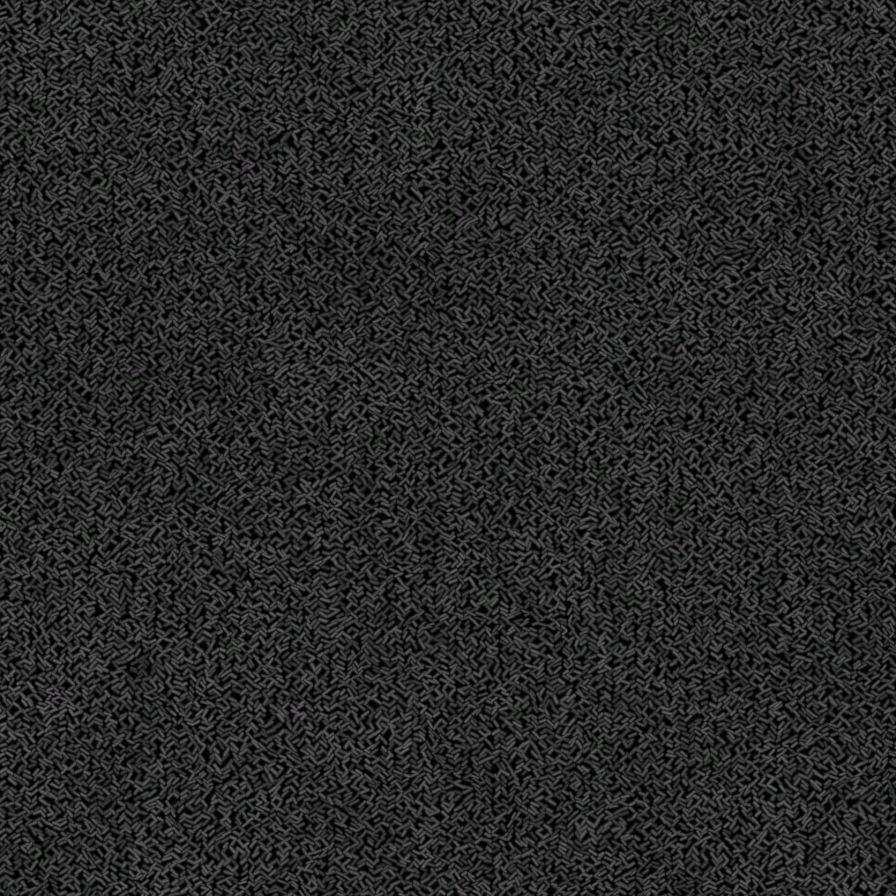
This texture is drawn by a Shadertoy shader. Its source:

```glsl
// Dark fine-knit fabric: short slanted yarn strokes over near-black gaps.
// Each cell of a jittered grid holds one soft capsule; the slant alternates by
// column with random flips, and slow noise shades the cloth unevenly.

const vec2  STITCH_COUNT  = vec2(120.0, 170.0); // columns and rows per canvas height
const float HALF_LENGTH   = 0.0034;             // half of a stroke's core line
const float STROKE_RADIUS = 0.0034;             // core line to faded edge
const float SLANT         = 0.68;               // mean stroke angle, radians
const float SLANT_SPREAD  = 0.65;
const float FLIP_CHANCE   = 0.27;
const float JITTER        = 0.62;
const float GRAIN_COUNT   = 400.0;
const float GRAIN_AMOUNT  = 0.035;
const float PATCH_AMOUNT  = 0.16;
const float RIB_AMOUNT    = 0.10;

const vec3 GAP_COLOR   = vec3(0.015, 0.015, 0.015);
const vec3 DIM_YARN    = vec3(0.195, 0.195, 0.195);
const vec3 BRIGHT_YARN = vec3(0.350, 0.343, 0.350);
const vec3 GREEN_TINT  = vec3(-0.007, 0.010, -0.007);

float hash(vec2 p) {
    vec3 q = fract(vec3(p.xyx) * 0.1031);
    q += dot(q, q.yzx + 33.33);
    return fract((q.x + q.y) * q.z);
}

float valueNoise(vec2 p) {
    vec2 cell = floor(p);
    vec2 f = fract(p);
    f = f * f * (3.0 - 2.0 * f);
    float low  = mix(hash(cell), hash(cell + vec2(1.0, 0.0)), f.x);
    float high = mix(hash(cell + vec2(0.0, 1.0)), hash(cell + vec2(1.0, 1.0)), f.x);
    return mix(low, high, f.y);
}

float segmentDistance(vec2 p, vec2 direction, float halfLength) {
    float along = clamp(dot(p, direction), -halfLength, halfLength);
    return length(p - direction * along);
}

// Returns yarn coverage, yarn brightness and tint choice of the top stroke.
vec3 knit(vec2 uv, float radius) {
    vec2 home = floor(uv * STITCH_COUNT);
    vec3 top = vec3(0.0);
    float topLight = 0.0;
    for (int j = -1; j <= 1; j++) {
        for (int i = -1; i <= 1; i++) {
            vec2 cell = home + vec2(float(i), float(j));
            vec2 offset = vec2(hash(cell + 11.0), hash(cell + 47.0)) - 0.5;
            vec2 center = (cell + 0.5 + JITTER * offset) / STITCH_COUNT;

            // Neighbouring columns lean opposite ways, like a knit chevron.
            float lean = mod(cell.x, 2.0) < 0.5 ? 1.0 : -1.0;
            if (hash(cell + 83.0) < FLIP_CHANCE) lean = -lean;
            float angle = lean * (SLANT + SLANT_SPREAD * (hash(cell + 131.0) - 0.5));
            float halfLength = HALF_LENGTH * mix(0.7, 1.25, hash(cell + 173.0));

            float d = segmentDistance(uv - center, vec2(cos(angle), sin(angle)), halfLength);
            float coverage = 1.0 - smoothstep(0.0, radius, d);
            float brightness = hash(cell + 211.0);
            float light = coverage * mix(0.6, 1.0, brightness);
            if (light > topLight) {
                topLight = light;
                top = vec3(coverage, brightness, hash(cell + 257.0));
            }
        }
    }
    return top;
}

void mainImage(out vec4 fragColor, in vec2 fragCoord) {
    vec2 uv = fragCoord / iResolution.y;
    float pixel = 1.0 / iResolution.y;

    // Slight wander keeps the columns from looking ruled.
    vec2 wander = vec2(valueNoise(uv * 34.0), valueNoise(uv * 34.0 + 71.0)) - 0.5;
    vec3 stitch = knit(uv + 0.006 * wander, max(STROKE_RADIUS, 1.2 * pixel));

    // Yarn over gaps, with a faint green or violet cast per stroke.
    vec3 yarn = mix(DIM_YARN, BRIGHT_YARN, stitch.y);
    yarn += GREEN_TINT * (stitch.z < 0.35 ? 1.0 : -0.25);
    vec3 color = mix(GAP_COLOR, yarn, stitch.x);

    // Broad worn patches and soft vertical ribs.
    float patches = 0.6 * valueNoise(uv * 7.0) + 0.4 * valueNoise(uv * 19.0 + 29.0) - 0.5;
    float ribs = valueNoise(vec2(uv.x * 44.0, uv.y * 9.0)) - 0.5;
    color *= 1.0 + PATCH_AMOUNT * patches + RIB_AMOUNT * ribs;

    // Fine fibre grain.
    color += GRAIN_AMOUNT * (valueNoise(uv * GRAIN_COUNT) - 0.5);

    fragColor = vec4(clamp(color, 0.0, 1.0), 1.0);
}
```
